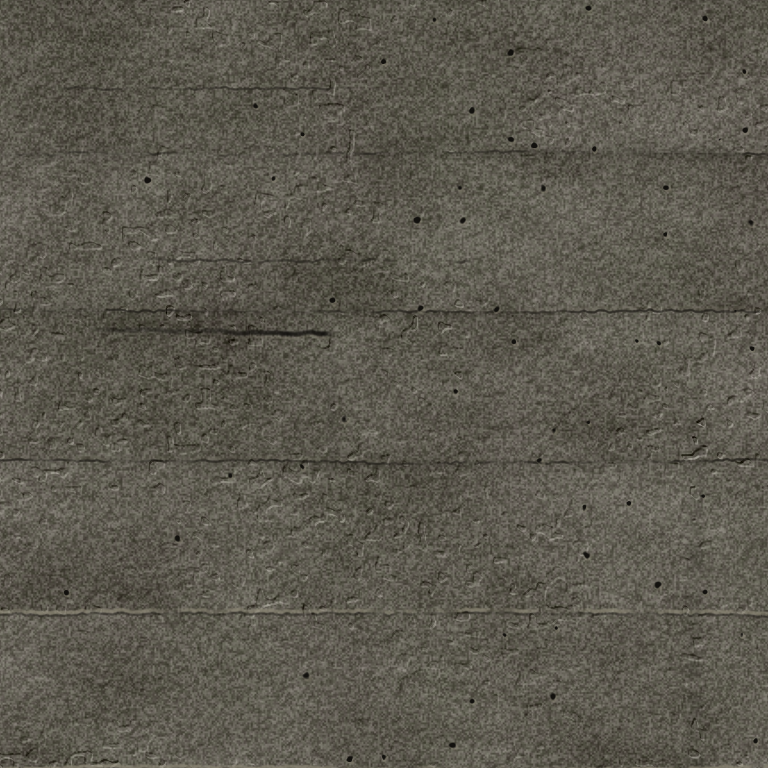
Give the GLSL for this texture, as a three.js fragment shader.

```glsl
// Weathered board-marked concrete: five horizontal boards, cracks, pits and fine grain.
varying vec2 vUv;

const float BOARDS = 5.0;
const float SEAM_WIDTH = 0.0019;
const float SEAM_DRIFT = 0.005;
const float PIT_CELLS = 19.0;
const float PIT_CHANCE = 0.16;
const float PIT_RADIUS = 0.0050;
const float GRAIN_SCALE = 430.0;
const float GRAIN_AMOUNT = 0.20;
const float STAIN_AMOUNT = 0.15;
const float RELIEF_AMOUNT = 0.15;
const vec2 TO_LIGHT = vec2(-0.0016, 0.0024);
const vec3 CONCRETE = vec3(0.363, 0.350, 0.309);
const vec3 WARM_SHIFT = vec3(0.010, -0.004, 0.012);
const vec3 CREVICE = vec3(0.13, 0.12, 0.10);
const vec3 PIT_DARK = vec3(0.055, 0.05, 0.04);
const vec3 LIP = vec3(0.54, 0.52, 0.45);

float hash(vec2 p) {
  vec3 q = fract(vec3(p.xyx) * 0.1031);
  q += dot(q, q.yzx + 33.33);
  return fract((q.x + q.y) * q.z);
}

float noise(vec2 p) {
  vec2 i = floor(p);
  vec2 f = fract(p);
  f = f * f * (3.0 - 2.0 * f);
  return mix(mix(hash(i), hash(i + vec2(1.0, 0.0)), f.x),
             mix(hash(i + vec2(0.0, 1.0)), hash(i + 1.0), f.x), f.y);
}

float fbm(vec2 p) {
  float sum = 0.0;
  float weight = 0.5;
  for (int i = 0; i < 4; i++) {
    sum += weight * noise(p);
    p = p * 2.1 + 17.3;
    weight *= 0.5;
  }
  return sum / 0.9375;
}

// Soft line around distance zero
float stroke(float d, float width) {
  return 1.0 - smoothstep(width * 0.2, width * 1.5, abs(d));
}

// Fades in and out between two ends
float span(float x, float a, float b) {
  return smoothstep(a, a + 0.06, x) * (1.0 - smoothstep(b - 0.015, b, x));
}

// Ragged offset of a seam or crack along its length
float wander(float x, float seed) {
  return 0.005 * (noise(vec2(x * 6.0, seed)) - 0.5)
       + 0.002 * (noise(vec2(x * 45.0, seed + 7.0)) - 0.5)
       + 0.003 * (noise(vec2(x * 150.0, seed + 15.0)) - 0.5);
}

// Uneven strength along a line, from long gaps down to crumbs
float broken(float x, float seed) {
  float n = 0.55 * noise(vec2(x * 11.0, seed)) + 0.45 * noise(vec2(x * 75.0, seed + 5.0));
  return smoothstep(0.25, 0.75, n);
}

float crack(vec2 p, float y, float x0, float x1, float width) {
  return stroke(p.y - y - wander(p.x, y * 50.0), width) * span(p.x, x0, x1);
}

// Surface height: small bumps with sparse sharp chips
float height(vec2 p, float rough) {
  vec2 warp = 0.006 * vec2(noise(p * 110.0), noise(p * 110.0 + 40.0));
  float chips = smoothstep(0.72, 0.83, noise((p + warp) * vec2(85.0, 95.0)));
  return 0.5 * noise(p * 150.0) + 0.3 * noise(p * 70.0) - rough * chips;
}

// Cellular air holes: x is the hole, y its lit lower rim
vec2 pits(vec2 p) {
  vec2 cell = floor(p * PIT_CELLS);
  vec2 jitter = vec2(hash(cell + 3.7), hash(cell + 41.2));
  vec2 d = p - (cell + 0.2 + 0.6 * jitter) / PIT_CELLS;
  float chance = PIT_CHANCE * mix(0.45, 1.3, smoothstep(0.25, 0.5, p.x));
  float present = step(hash(cell + 90.0), chance);
  float radius = PIT_RADIUS * mix(0.55, 1.0, hash(cell + 12.0));
  float ragged = 0.004 * (noise(p * 200.0) - 0.5);
  float hole = 1.0 - smoothstep(radius * 0.4, radius * 1.1, length(d) + ragged);
  float rim = 1.0 - smoothstep(radius * 0.7, radius * 1.4, length(d + TO_LIGHT) + ragged);
  return present * vec2(hole, rim * (1.0 - hole));
}

void main() {
  vec2 p = vUv;

  // Nearest board seam
  float seam = floor(p.y * BOARDS + 0.5);
  float drift = SEAM_DRIFT * sin(seam * 1.6);
  float seamD = p.y - seam / BOARDS - drift - wander(p.x, seam * 13.0);
  float board = floor((p.y - drift) * BOARDS);
  float wear = broken(p.x, seam * 5.0 + 2.0);
  float pale = 1.0 - step(1.5, seam);

  // Upright butt joints, seen as rows of chips
  float joint = stroke(p.x - 0.43 - wander(p.y, 4.0), 0.007) * span(p.y, 0.36, 0.58)
              + stroke(p.x - 0.905 - wander(p.y, 9.0), 0.012) * span(p.y, -0.06, 0.48);

  // Stains, board tone and grain
  float tone = STAIN_AMOUNT * (fbm(p * vec2(6.0, 8.0) + board * 3.1) - 0.5);
  tone += 0.04 * (noise(p * vec2(20.0, 45.0)) - 0.5);
  tone += 0.015 * (hash(vec2(board, 8.0)) - 0.5);
  tone += GRAIN_AMOUNT * (noise(p * GRAIN_SCALE) - 0.5);
  tone += 0.06 * (noise(p * 210.0 + 31.0) - 0.5);
  vec3 color = CONCRETE + tone;
  color += WARM_SHIFT * (fbm(p * 7.0 + 50.0) - 0.5 + 1.6 * (noise(p * 260.0) - 0.5));

  // Slanting light on bumps and chips
  float seamChips = exp(-abs(seamD) * 110.0) * wear;
  float rough = 0.25 + 0.6 * smoothstep(0.4, 0.7, noise(p * 7.0 + 20.0)) + joint + seamChips;
  color += RELIEF_AMOUNT * (height(p, rough) - height(p + TO_LIGHT, rough));

  // Seams: broken dark gaps with soft stains, crumbling pale lips on the lowest ones
  float gap = stroke(seamD + pale * 0.004, SEAM_WIDTH) * mix(0.12, 0.75, wear);
  float shade = 0.26 * exp(-abs(seamD) * 170.0) * mix(0.4, 1.0, noise(p * vec2(9.0, 30.0)));
  color = mix(color, CREVICE, max(gap * mix(1.0, 0.7, pale), shade * (1.0 - pale)));
  float lip = stroke(seamD - mix(0.0042, 0.0, pale), 0.0026);
  color = mix(color, LIP, lip * wear * mix(0.2, 0.75, pale));

  // Partial cracks within boards
  float fine = max(crack(p, 0.66, 0.16, 0.62, 0.0019), crack(p, 0.885, 0.04, 0.50, 0.0017));
  fine *= broken(p.x, floor(p.y * 10.0));
  float deep = crack(p, 0.565 + 0.025 * (0.43 - p.x), 0.10, 0.435, 0.0034);
  float opened = smoothstep(0.26, 0.36, p.x) * mix(0.5, 1.0, broken(p.x, 61.0));
  color = mix(color, CREVICE, max(fine * 0.6, 0.22 * joint * noise(p * 80.0)));
  color = mix(color, LIP, 0.4 * opened * crack(p, 0.560 + 0.025 * (0.43 - p.x), 0.26, 0.435, 0.002));
  color = mix(color, PIT_DARK, deep * mix(0.4, 0.95, opened));

  // Air holes
  vec2 pit = pits(p);
  color = mix(color, LIP, pit.y * 0.45);
  color = mix(color, PIT_DARK, pit.x * 0.95);

  gl_FragColor = vec4(clamp(color, 0.0, 1.0), 1.0);
}
```
